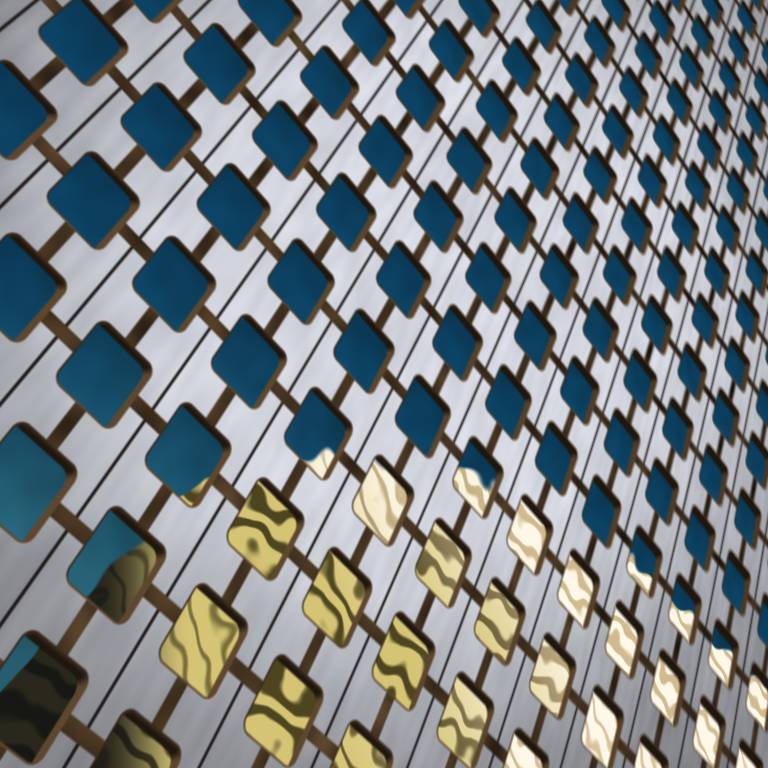
Write a three.js fragment shader that draws this pattern.

```glsl
// Receding metal wall of strips, pierced by a lattice of rounded, mirrored windows.
varying vec2 vUv;

// Perspective: lattice axes and origin as (right, down, depth)
const vec3 AXIS_U = vec3(0.1141, 0.1237, 0.0400);
const vec3 AXIS_V = vec3(0.1056, -0.0820, 0.0829);
const vec3 ORIGIN = vec3(0.1237, 0.2604, 1.0);

// Sizes in lattice cells
const float WINDOW_HALF = 0.325;
const float CORNER = 0.10;
const float LIP = 0.015;
const float LINK_HALF = 0.058;
const float SEAM_HALF = 0.014;
const float RECESS_NEAR = 0.065;
const float RECESS_FAR = 0.17;

// Edge softness in canvas units
const float PITCH = 0.14;
const float SOFT_NEAR = 0.0022;
const float SOFT_FAR = 0.0032;

const vec3 PANEL = vec3(0.83, 0.84, 0.875);
const vec3 SEAM = vec3(0.13, 0.11, 0.11);
const vec3 SHADE_BROWN = vec3(0.12, 0.085, 0.055);
const vec3 LIT_BROWN = vec3(0.37, 0.28, 0.18);
const vec3 SKY = vec3(0.045, 0.24, 0.36);
const vec3 SKY_PALE = vec3(0.15, 0.37, 0.44);
const vec3 GOLD = vec3(0.84, 0.77, 0.46);
const vec3 OLIVE = vec3(0.30, 0.27, 0.12);
const vec3 GLARE = vec3(1.0, 0.97, 0.91);
const vec3 CREAM = vec3(0.82, 0.73, 0.56);
const vec3 NIGHT = vec3(0.09, 0.09, 0.08);

float hash(vec2 p) {
  return fract(sin(dot(p, vec2(127.1, 311.7))) * 43758.5);
}

vec2 gradient(vec2 p) {
  float angle = 6.2832 * hash(p);
  return vec2(cos(angle), sin(angle));
}

float noise(vec2 p) {
  vec2 i = floor(p), f = fract(p);
  vec2 s = f * f * (3.0 - 2.0 * f), e = vec2(1.0, 0.0);
  float low = mix(dot(gradient(i), f), dot(gradient(i + e), f - e), s.x);
  float high = mix(dot(gradient(i + e.yx), f - e.yx), dot(gradient(i + 1.0), f - 1.0), s.x);
  return mix(low, high, s.y);
}

float roundedSquare(vec2 p) {
  vec2 d = abs(p) - WINDOW_HALF + CORNER;
  return length(max(d, 0.0)) + min(max(d.x, d.y), 0.0) - CORNER;
}

float cover(float dist, float soft) {
  return 1.0 - smoothstep(-soft, soft, dist);
}

// Canvas point to lattice coordinates, by the inverse projection
vec2 toLattice(vec2 p) {
  vec3 ray = vec3(p, 1.0);
  vec2 uv = vec2(dot(cross(AXIS_V, ORIGIN), ray), dot(cross(ORIGIN, AXIS_U), ray));
  return uv / dot(cross(AXIS_U, AXIS_V), ray);
}

vec3 panelColor(vec2 p, vec2 uv) {
  float vignette = smoothstep(0.28, 0.76, length(p - vec2(0.55, 0.38)));
  float grain = 0.05 * noise(uv * vec2(9.0, 2.0)) + 0.04 * noise(uv * 2.3);
  float strip = 0.04 * (hash(floor(uv + vec2(0.5, 0.0))) - 0.5);
  return PANEL * (1.0 - 0.38 * vignette) + grain + strip;
}

// Sky above a curved horizon, sunlit marbling below it
vec3 reflection(vec2 p, vec2 q, vec2 cell) {
  float random = hash(cell + 3.7);
  vec3 sky = mix(SKY, SKY_PALE, smoothstep(0.3, 0.8, p.y) * smoothstep(0.6, 0.0, p.x));
  sky *= 1.0 - 0.35 * q.y + 0.12 * noise(q * 4.0 + cell * 5.0);

  vec2 warp = q + 0.22 * vec2(noise(q * 4.0 + cell * 7.3), noise(q * 4.0 - cell * 5.1));
  float veins = 0.5 + 0.5 * sin(24.0 * (warp.x * (random - 0.3) + warp.y) + 6.3 * random);
  veins = smoothstep(0.1, 0.65, veins + 0.5 * (random - 0.35));
  float glare = smoothstep(0.40, 0.64, p.x + 0.3 * (random - 0.5) + 0.4 * (0.7 - p.y));
  vec3 sun = mix(mix(OLIVE, GOLD, veins), mix(CREAM, GLARE, veins), glare);
  sun = mix(NIGHT + 0.25 * OLIVE * veins, sun, smoothstep(0.13, 0.25, p.x));

  float side = p.x - 0.42;
  float horizon = 0.585 + mix(1.9, 0.95, step(0.0, side)) * side * side;
  horizon += 0.03 * noise(q * 3.0 + cell * 2.7) + 0.03 * (random - 0.5);
  return mix(sky, sun, smoothstep(-0.004, 0.004, p.y - horizon));
}

void main() {
  vec2 p = vec2(vUv.x, 1.0 - vUv.y);
  vec2 uv = toLattice(p);
  vec2 cell = floor(uv + 0.5);
  vec2 q = uv - cell;
  float depth = ORIGIN.z + AXIS_U.z * uv.x + AXIS_V.z * uv.y;
  float far = smoothstep(0.3, 1.2, p.x + 0.3 * (0.5 - p.y));
  float soft = mix(SOFT_NEAR, SOFT_FAR, far) * pow(depth, 1.5) / PITCH;

  // Strips, seams and the slots that link the windows
  vec3 color = panelColor(p, uv);
  color = mix(color, SEAM, cover(0.5 - abs(q.x) - SEAM_HALF, soft));
  vec3 slot = mix(LIT_BROWN, SHADE_BROWN, 0.4 + 0.5 * far + 0.8 * noise(uv * 3.0));
  color = mix(color, slot, cover(min(abs(q.x), abs(q.y)) - LINK_HALF, soft)
    * step(0.0, max(abs(q.x), abs(q.y)) - 0.2));

  // Recess walls: upper side in shade, lower right side lit
  float hole = roundedSquare(q);
  vec2 shift = -mix(RECESS_NEAR, RECESS_FAR, far) * vec2(0.9, 1.1);
  vec2 inner = q - shift;
  float lit = smoothstep(-0.06, 0.06, inner.x - inner.y) * (1.0 - 0.4 * far);
  vec3 wall = mix(SHADE_BROWN, LIT_BROWN, lit);
  wall = mix(wall, LIT_BROWN, 0.45 * smoothstep(-0.045, 0.0, hole));
  color = mix(color, wall, cover(hole, soft));

  // Mirror glass set behind the opening
  float glass = max(roundedSquare(inner), hole + LIP);
  color = mix(color, reflection(p, q, cell), cover(glass, soft));
  gl_FragColor = vec4(clamp(color, 0.0, 1.0), 1.0);
}
```
